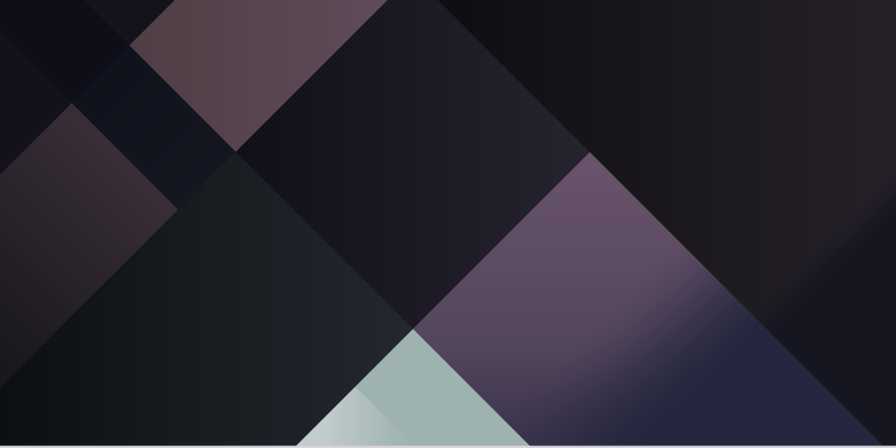
A Shadertoy shader for this background:

```glsl
// Dark overlapping diagonal panels in slate, mauve and mint with soft gradients.

// Antialiased step across a 45 degree line.
float edge(float line, float d) {
    float px = 1.0 / iResolution.y;
    return smoothstep(-px, px, d - line);
}

// Colour ramp as t runs from start to stop.
vec3 ramp(vec3 a, vec3 b, float start, float stop, float t) {
    return mix(a, b, clamp((t - start) / (stop - start), 0.0, 1.0));
}

void mainImage(out vec4 fragColor, in vec2 fragCoord) {
    // Height is one unit; depth is measured down from the top.
    vec2 p = fragCoord / iResolution.y;
    float depth = 1.0 - p.y;
    float rising = p.x + depth;   // constant along lines going up to the right
    float falling = p.x - depth;  // constant along lines going down to the right

    // The two parallel falling seams that divide the left bands.
    float upperSeam = edge(0.1875, falling);
    float lowerSeam = edge(-0.07, falling);

    // Corner band
    vec3 corner = mix(vec3(0.075, 0.07, 0.10), vec3(0.05, 0.055, 0.09), lowerSeam);
    corner = mix(corner, vec3(0.075, 0.075, 0.11), upperSeam);

    // Mauve band, crossed by a navy strip
    vec3 dusk = ramp(vec3(0.10, 0.09, 0.115), vec3(0.22, 0.18, 0.215), -0.8, -0.08, falling);
    vec3 navy = ramp(vec3(0.06, 0.07, 0.11), vec3(0.08, 0.085, 0.125), 0.4, 0.86, rising);
    vec3 mauve = ramp(vec3(0.31, 0.245, 0.27), vec3(0.37, 0.29, 0.345), 0.3, 0.8, p.x);
    vec3 band = mix(mix(dusk, navy, lowerSeam), mauve, upperSeam);

    // Wide slate band
    vec3 slate = ramp(vec3(0.05, 0.06, 0.07), vec3(0.14, 0.155, 0.18), 0.0, 0.9, p.x);
    vec3 plum = ramp(vec3(0.07, 0.06, 0.10), vec3(0.148, 0.138, 0.18), 0.55, 1.3, p.x);
    vec3 wide = mix(slate, plum, upperSeam);

    // Mint triangle with a paler facet
    vec3 mint = vec3(0.62, 0.70, 0.69);
    vec3 pale = ramp(vec3(0.76, 0.80, 0.80), mint, 0.72, 0.91, p.x);
    mint = mix(pale, mint, lowerSeam);

    // Purple triangle fading into blue
    vec3 purple = ramp(vec3(0.41, 0.33, 0.42), vec3(0.34, 0.28, 0.37), 0.34, 0.72, depth);
    purple = mix(purple, vec3(0.24, 0.21, 0.30), smoothstep(0.70, 1.0, depth));
    purple = mix(purple, vec3(0.14, 0.15, 0.24), smoothstep(2.03, 2.46, rising));
    vec3 low = mix(mint, purple, upperSeam);

    // Assemble the bands from the upper left to the lower right
    vec3 color = mix(corner, band, edge(0.39, rising));
    color = mix(color, wide, edge(0.865, rising));
    color = mix(color, low, edge(1.656, rising));

    // Dark upper right corner with a blurred shadow
    vec3 night = ramp(vec3(0.06, 0.06, 0.075), vec3(0.15, 0.13, 0.16), 1.05, 2.0, p.x);
    night = mix(night, vec3(0.085, 0.085, 0.13), smoothstep(2.36, 2.48, rising));
    color = mix(color, night, edge(0.977, falling));

    // Thin pale border at the bottom
    color = mix(color, vec3(0.85, 0.83, 0.87), 1.0 - edge(0.005, p.y));
    fragColor = vec4(color, 1.0);
}
```
